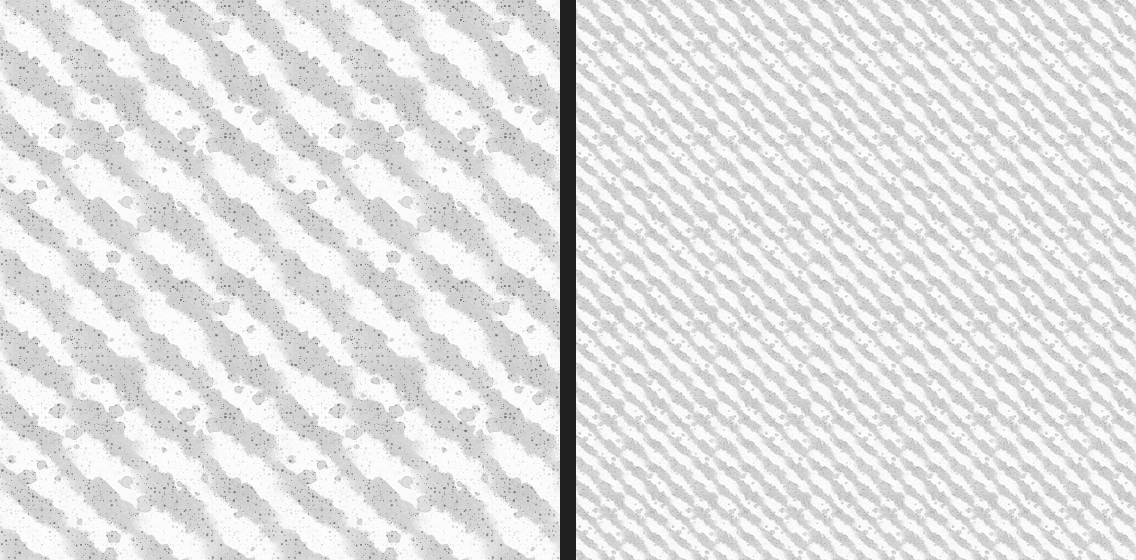
Left: one tile. Right: repeated 3 by 3.
A three.js fragment shader for this texture:

```glsl
// Worn plaster: 8 x 8 slanted white patches on speckled grey, with variation repeating every 4 cells.
varying vec2 vUv;

float hash(vec2 c) {
  vec3 q = fract(c.xyx * 0.1031);
  q += dot(q, q.yzx + 33.33);
  return fract((q.x + q.y) * q.z);
}

// Value noise with "scale" lattice steps per cell, wrapping every 4 cells.
float noise(vec2 p, float scale) {
  p *= scale;
  vec2 i = floor(p), f = fract(p);
  f = f * f * (3.0 - 2.0 * f);
  float n = 4.0 * scale;
  vec2 a = mod(i, n), b = mod(i + 1.0, n);
  return mix(mix(hash(a), hash(vec2(b.x, a.y)), f.x),
             mix(hash(vec2(a.x, b.y)), hash(b), f.x), f.y);
}

// Coverage of the slanted white patches belonging to one column.
float patches(vec2 p, float column, float lumps, float grain) {
  float v = p.y - 0.34 + 0.75 * (p.x - column - 0.5);
  float row = floor(v + 0.5);
  vec2 id = mod(vec2(column, row), 4.0);
  float across = v - row + 0.10 * (hash(id + 17.0) - 0.5);
  float halfWidth = 0.19 + 0.10 * hash(id + 41.0);
  float soft = mix(0.022, 0.065, smoothstep(-0.1, 0.1, across));
  float inside = halfWidth - abs(across) + lumps + (grain - 0.5) * soft * 1.3;
  return smoothstep(-soft, soft, inside);
}

// Scattered round chips: x is the fill, y the darker rim.
vec2 chips(vec2 p, float wobble) {
  vec2 g = p * 4.0, result = vec2(0.0);
  for (int j = -1; j <= 1; j++) {
    for (int i = -1; i <= 1; i++) {
      vec2 cell = floor(g) + vec2(float(i), float(j));
      vec2 id = mod(cell, 16.0);
      float chance = 0.42 * noise(cell / 4.0, 1.0);
      vec2 center = cell + 0.2 + 0.6 * vec2(hash(id + 5.0), hash(id + 63.0));
      float size = hash(id + 29.0);
      float d = length((g - center) * vec2(0.9, 1.05)) - mix(0.13, 0.48, size * size) + wobble;
      float present = step(hash(id + 97.0), chance);
      result.x = max(result.x, present * (1.0 - smoothstep(-0.04, 0.04, d)));
      result.y = max(result.y, present * (1.0 - smoothstep(0.0, 0.07, abs(d + 0.05))));
    }
  }
  return result;
}

// Jittered dark grains, "scale" lattice steps per cell.
float speckles(vec2 p, float scale, float amount) {
  vec2 g = p * scale;
  vec2 id = mod(floor(g), 4.0 * scale);
  vec2 center = 0.3 + 0.4 * vec2(hash(id + 11.0), hash(id + 53.0));
  float radius = mix(0.10, 0.28, hash(id + 71.0));
  float dot1 = 1.0 - smoothstep(radius - 0.1, radius + 0.14, length(fract(g) - center));
  return dot1 * step(hash(id + 131.0), amount) * mix(0.4, 1.0, hash(id + 151.0));
}

void main() {
  vec2 p = vUv * 8.0;
  float grain = noise(p, 64.0);
  float dust = noise(p + 0.37, 32.0);
  float cloud = noise(p, 4.0);
  float lumps = 0.15 * (noise(p + 0.21, 8.0) - 0.5) + 0.07 * (noise(p, 16.0) - 0.5)
              + 0.12 * (cloud - 0.5);

  // Dusty crossfade where neighbouring columns meet
  float seam = floor(p.x + 0.5);
  float offset = p.x - seam + 0.14 * (cloud - 0.5) + 0.10 * (grain - 0.5);
  float blend = smoothstep(-0.14, 0.14, offset);
  float white = mix(patches(p, seam - 1.0, lumps, grain),
                    patches(p, seam, lumps, grain), blend);

  // Chips and powdery wear in the white
  vec2 chip = chips(p, 0.20 * (noise(p, 16.0) - 0.5));
  white *= 1.0 - chip.x * (0.72 + 0.2 * cloud);
  float powder = 1.0 - smoothstep(0.05, 0.32, abs(p.x - seam));
  white *= 1.0 - 0.40 * powder * smoothstep(0.5, 0.85, 0.5 * (grain + dust));

  // Mottled grey under the white
  float grey = 0.822 + 0.035 * (noise(p, 2.0) - 0.5) + 0.03 * (cloud - 0.5)
             + 0.045 * (grain - 0.5) + 0.03 * (dust - 0.5) + 0.02 * powder;
  float shade = mix(grey, 0.985 + 0.02 * (grain - 0.5), white);
  shade -= 0.05 * chip.y * smoothstep(0.0, 0.5, chip.x) * (1.0 - white);

  // Dark grains, fainter on the white
  float dark = max(speckles(p, 16.0, 0.28), speckles(p + 0.013, 32.0, 0.13));
  shade -= dark * mix(0.36, 0.14, white);

  gl_FragColor = vec4(vec3(clamp(shade, 0.0, 1.0)), 1.0);
}
```
